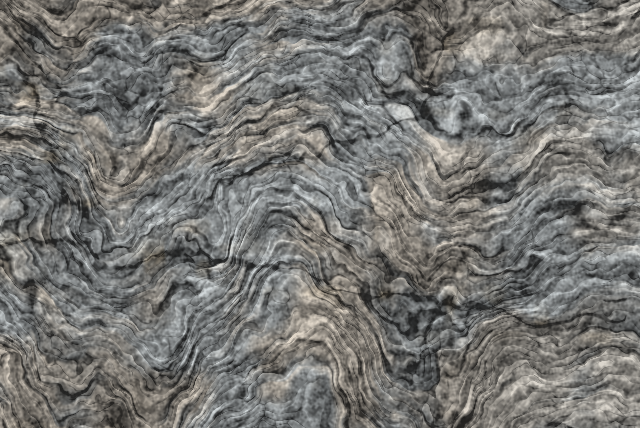
Write a Shadertoy shader that draws this texture.

```glsl
// Weathered, folded schist: crinkled laminae, broken flakes and dark fissures.
// Stretched noise and cellular flakes follow a domain bent by several scales
// of folding, then are lit as relief and tinted between cool slate and warm tan.

const float MEAN_TONE = 0.492;
const float RELIEF_GAIN = 1.35;
const float LEDGE_COUNT = 9.0;
const vec2 LIGHT_STEP = vec2(-0.003, 0.005);
const vec2 BED_FREQ = vec2(7.0, 25.0);
const vec2 LAMINA_FREQ = vec2(28.0, 92.0);
const vec2 FLAKE_FREQ = vec2(8.0, 19.0);
const vec2 CHIP_FREQ = vec2(23.0, 56.0);
const mat2 GRAIN_TURN = mat2(0.8, 0.6, -0.6, 0.8);
const vec3 COOL_TINT = vec3(0.975, 1.004, 1.012);
const vec3 WARM_TINT = vec3(1.045, 1.0, 0.935);
const vec3 OCHRE_TINT = vec3(1.14, 0.99, 0.76);

// Main fissures as segments (start, end) in units of canvas height
const int FISSURES = 6;
const vec4 FISSURE[FISSURES] = vec4[FISSURES](
    vec4(-0.05, 0.40, 0.42, 0.40), vec4(0.42, 0.40, 0.84, 0.32),
    vec4(0.84, 0.32, 1.46, 0.25), vec4(0.58, 0.61, 0.98, 0.71),
    vec4(0.98, 0.71, 1.06, 0.96), vec4(0.03, 0.82, 0.20, 0.50));

float hash(vec2 cell) {
    uvec2 u = uvec2(ivec2(cell) + 4096);
    uint h = u.x * 1597u + u.y * 51749u;
    h = (h ^ (h >> 15)) * 73244475u;
    h = (h ^ (h >> 13)) * 73244475u;
    h ^= h >> 16;
    return float(h & 65535u) / 65535.0;
}

float noise(vec2 p) {
    vec2 i = floor(p), f = fract(p);
    f = f * f * (3.0 - 2.0 * f);
    return mix(mix(hash(i), hash(i + vec2(1, 0)), f.x),
               mix(hash(i + vec2(0, 1)), hash(i + vec2(1, 1)), f.x), f.y);
}

vec2 noise2(vec2 p) {
    return vec2(noise(p + 31.7), noise(p + 83.1)) - 0.5;
}

// Broken plates: x = tone with a lit upper side, y = closeness to a plate edge
vec2 flakes(vec2 p) {
    vec2 base = floor(p);
    float sum = 0.0, weight = 0.0, near = 9.0, second = 9.0;
    for (int j = -1; j <= 1; j++)
    for (int i = -1; i <= 1; i++) {
        vec2 cell = base + vec2(i, j);
        vec2 r = p - cell - 0.1 - 0.8 * vec2(hash(cell + 211.0), hash(cell + 517.0));
        float d = dot(r, r), w = exp(-22.0 * d);
        sum += w * (hash(cell + 809.0) - 0.5 + 0.9 * r.y - 0.25 * r.x);
        weight += w;
        second = min(second, max(near, d));
        near = min(near, d);
    }
    float edge = 1.0 - smoothstep(0.02, 0.17, sqrt(second) - sqrt(near));
    return vec2(sum / max(weight, 1e-6), edge);
}

// Bend the bedding: mostly tilt it, so that layers keep their thickness
vec2 foldBeds(vec2 p) {
    float strength = mix(1.0, 0.55, smoothstep(0.95, 1.35, p.x));
    vec2 q = p + strength * vec2(0.14, 0.40) * noise2(p * vec2(2.8, 1.5));
    q += strength * vec2(0.06, 0.15) * noise2(p * vec2(7.5, 5.0));
    q += strength * vec2(0.03, 0.045) * noise2(p * vec2(21.0, 17.0));
    q += vec2(0.010, 0.014) * noise2(p * 52.0);
    q.y -= 0.12 * p.x * strength;
    return q;
}

float reliefHeight(vec2 p) {
    vec2 q = foldBeds(p);
    return 0.5 * noise(q * vec2(6.0, 16.0)) + 0.26 * noise(q * vec2(18.0, 46.0))
         + 0.16 * noise(GRAIN_TURN * p * 68.0);
}

float segmentDistance(vec2 p, vec4 s) {
    vec2 a = p - s.xy, b = s.zw - s.xy;
    return length(a - b * clamp(dot(a, b) / dot(b, b), 0.0, 1.0));
}

void mainImage(out vec4 fragColor, in vec2 fragCoord) {
    vec2 p = fragCoord / iResolution.y;
    vec2 q = foldBeds(p);

    // Short mineral streaks
    float lamina = noise(q * LAMINA_FREQ);
    float tone = MEAN_TONE + 0.11 * (noise(p * 3.2 + 5.0) - 0.5);
    tone += 0.09 * (noise(q * BED_FREQ + 9.0) - 0.5) + 0.19 * (lamina - 0.5);
    float vein = 1.0 - abs(2.0 * noise(q * vec2(14.0, 44.0) + 40.0) - 1.0);
    float veinGaps = smoothstep(0.4, 0.65, noise(p * 24.0 + 15.0));
    tone += 0.17 * (pow(vein, 6.0) * veinGaps - 0.08);

    // Plates and chips with open joints
    vec2 plate = flakes(q * FLAKE_FREQ);
    vec2 chip = flakes(q * CHIP_FREQ + 37.0);
    float gaps = smoothstep(0.48, 0.7, noise(p * 13.0 + 90.0));
    float chipGaps = smoothstep(0.5, 0.72, noise(p * 29.0 + 61.0));
    tone += 0.11 * plate.x + 0.14 * chip.x;
    tone -= 0.19 * plate.y * gaps + 0.13 * chip.y * chipGaps;

    // Relief light and gritty surface
    tone += RELIEF_GAIN * (reliefHeight(p) - reliefHeight(p + LIGHT_STEP));
    float grain = noise(GRAIN_TURN * p * 185.0);
    tone += 0.21 * (grain - 0.5) + 0.14 * (noise(q * vec2(75.0, 165.0) + 7.0) - 0.5);

    // Ledges: pale lower rim, shadow cast on the layer beneath
    float f = fract(q.y * LEDGE_COUNT + 2.0 * noise(q * vec2(5.0, 6.0)));
    float broken = smoothstep(0.5, 0.68, noise(q * vec2(9.0, 12.0) + 60.0));
    float shadow = smoothstep(0.78, 0.95, f) * (1.0 - smoothstep(0.96, 1.0, f));
    float rim = smoothstep(0.0, 0.04, f) * (1.0 - smoothstep(0.04, 0.2, f));
    tone += broken * (0.10 * rim - 0.20 * shadow);

    // Deep fissures, pinched and jagged, with a soft shaded border
    vec2 jagged = p + 0.09 * noise2(p * 7.0) + 0.035 * noise2(p * 27.0) + 0.012 * noise2(p * 70.0);
    float d = 1.0;
    for (int i = 0; i < FISSURES; i++) d = min(d, segmentDistance(jagged, FISSURE[i]));
    float opening = 0.001 + 0.009 * noise(p * 17.0 + 12.0);
    float border = exp(-d * 45.0);
    tone -= 0.19 * (1.0 - smoothstep(opening * 0.4, opening * 1.6, d)) + 0.07 * border;

    // Compress extremes, then tint
    tone = clamp(tone, 0.12 + 0.07 * grain, 0.84);
    float hue = 0.6 * noise(q * vec2(4.0, 8.0) + 50.0) + 0.4 * noise(p * 11.0 + 50.0);
    float warmth = smoothstep(0.34, 0.66, hue + 0.12 * plate.x + 0.1 * (lamina - 0.5));
    warmth *= mix(1.0, 0.7, smoothstep(0.9, 1.3, p.x));
    vec3 tint = mix(COOL_TINT, WARM_TINT, warmth);
    float stain = smoothstep(0.66, 0.85, noise(p * 19.0 + 33.0)) * (0.15 * gaps + border);
    tint = mix(tint, OCHRE_TINT, 0.55 * min(stain, 1.0));
    fragColor = vec4(clamp(tone * tint, 0.0, 1.0), 1.0);
}
```
